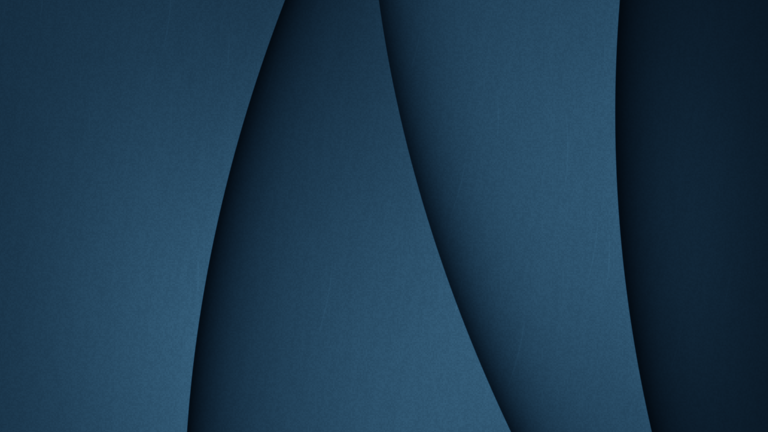
This background is drawn by a WebGL 2 fragment shader. Its source:

```glsl
#version 300 es
precision highp float;

uniform vec2 u_resolution;
out vec4 fragColor;

const vec3 STEEL_BLUE = vec3(0.20, 0.36, 0.47);
const vec3 TONE_CURVE = vec3(1.26, 1.0, 0.87);

float hash(vec2 p) {
    vec3 q = fract(vec3(p.xyx) * 0.1031);
    q += dot(q, q.yzx + 33.33);
    return fract((q.x + q.y) * q.z);
}

float valueNoise(vec2 p) {
    vec2 cell = floor(p);
    vec2 f = fract(p);
    f = f * f * (3.0 - 2.0 * f);
    float low = mix(hash(cell), hash(cell + vec2(1, 0)), f.x);
    float high = mix(hash(cell + vec2(0, 1)), hash(cell + vec2(1, 1)), f.x);
    return mix(low, high, f.y);
}

// Signed distance to x = a + b*y + c*y*y, positive on the right
float edgeDistance(vec2 p, vec3 curve) {
    float x = curve.x + p.y * (curve.y + p.y * curve.z);
    float slope = curve.y + 2.0 * curve.z * p.y;
    return (p.x - x) / sqrt(1.0 + slope * slope);
}

float glow(vec2 p, vec2 centre, vec2 radius) {
    vec2 q = (p - centre) / radius;
    return exp(-dot(q, q));
}

float shadow(float d, float width, float strength) {
    return 1.0 - strength * exp(-max(d, 0.0) / width);
}

float rim(float d, float strength) {
    return strength * exp(-max(-d, 0.0) / 0.05);
}

// Faint, slightly bent vertical scratches
float scratches(vec2 p, float pixel) {
    float sum = 0.0;
    for (int i = 0; i < 16; i++) {
        float id = float(i);
        vec2 centre = vec2(hash(vec2(id, 3.0)) * 1.78, hash(vec2(id, 17.0)));
        float halfLength = mix(0.04, 0.14, hash(vec2(id, 29.0)));
        float lean = hash(vec2(id, 41.0)) * 0.4 - 0.1;
        vec2 q = p - centre;
        float d = abs(q.x - lean * q.y + 0.8 * q.y * q.y);
        float fade = 1.0 - smoothstep(0.3, 1.0, abs(q.y) / halfLength);
        sum += fade * (1.0 - smoothstep(0.0, 0.001 + pixel, d));
    }
    return sum;
}

void main() {
    vec2 p = gl_FragCoord.xy / u_resolution * vec2(16.0 / 9.0, 1.0);
    float pixel = 1.0 / u_resolution.y;

    // Curved borders between the four sheets
    float left = edgeDistance(p, vec3(0.433, 0.069, 0.158));
    float middle = edgeDistance(p, vec3(1.183, -0.474, 0.168));
    float right = edgeDistance(p, vec3(1.509, -0.230, 0.156));

    // Light on each sheet, with the shadow cast by its left neighbour
    float sheetA = 0.48 + 0.44 * glow(p, vec2(0.45, 0.2), vec2(0.38, 0.7)) + rim(left, 0.08);
    float sheetB = 0.36 + 0.58 * glow(p, vec2(1.08, 0.12), vec2(0.6, 0.8)) + rim(middle, 0.05);
    float sheetC = 0.55 + 0.35 * glow(p, vec2(1.36, 0.5), vec2(0.6, 0.75)) + rim(right, 0.06);
    float sheetD = 0.25 + 0.17 * glow(p, vec2(1.58, 0.45), vec2(0.2, 0.55));
    sheetB *= shadow(left, 0.06, 0.8);
    sheetC *= shadow(middle, 0.07, 0.75);
    sheetD *= shadow(right, 0.045, 0.7);

    float tone = mix(sheetA, sheetB, smoothstep(-pixel, pixel, left));
    tone = mix(tone, sheetC, smoothstep(-pixel, pixel, middle));
    tone = mix(tone, sheetD, smoothstep(-pixel, pixel, right));

    // Fine grain, brushed fibres and scratches
    float grain = valueNoise(p * 290.0) - 0.5;
    float fibres = valueNoise(vec2(p.x - 0.15 * p.y, p.y) * vec2(110.0, 16.0)) - 0.5;
    tone *= 1.0 + 0.10 * grain + 0.03 * fibres + 0.06 * scratches(p, pixel);

    fragColor = vec4(STEEL_BLUE * pow(vec3(max(tone, 0.0)), TONE_CURVE), 1.0);
}
```
